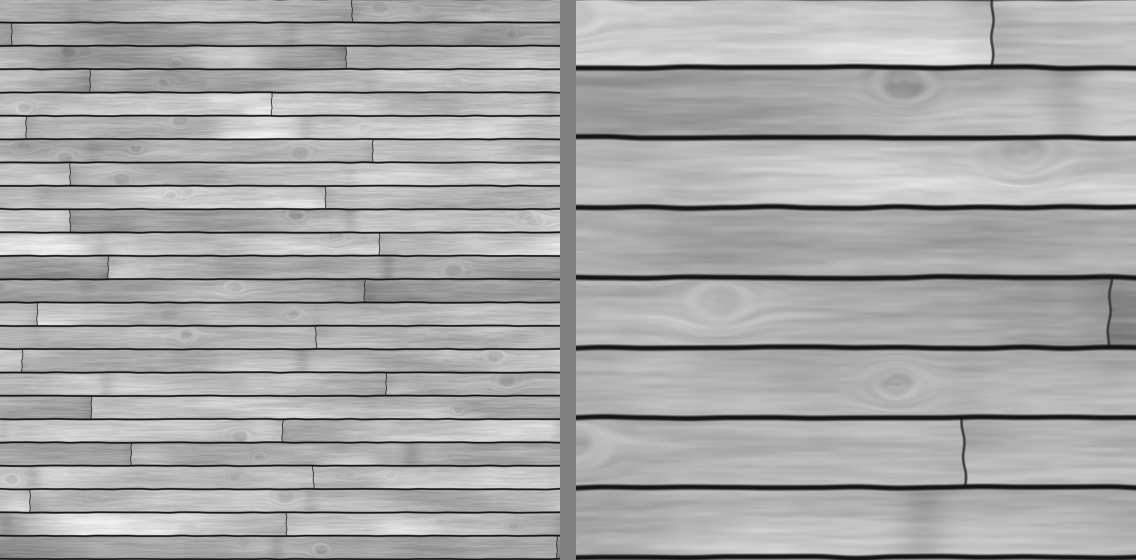
Left: the whole. Right: its middle third, enlarged.
A WebGL 2 fragment shader for this texture:

```glsl
#version 300 es
precision highp float;
// Grey wooden planks in 24 staggered rows with grain, knots, smudges and dark gaps.
uniform vec2 u_resolution;
out vec4 outColor;

const float ROWS = 24.0;
const float TAU = 6.2831853;
const vec3 GAP_COLOR = vec3(0.08);
const vec3 JOINT_COLOR = vec3(0.2);
const vec3 WOOD_DARK = vec3(0.45);
const vec3 WOOD_LIGHT = vec3(0.94);

float hash(vec2 p) {
  return fract(sin(dot(p, vec2(127.1, 311.7))) * 43758.55);
}

// Value noise that wraps after a whole number of cells.
float noise(vec2 p, vec2 period) {
  vec2 cell = floor(p);
  vec2 f = p - cell;
  f = f * f * (3.0 - 2.0 * f);
  vec2 a = mod(cell, period);
  vec2 b = mod(cell + 1.0, period);
  return mix(mix(hash(a), hash(vec2(b.x, a.y)), f.x),
             mix(hash(vec2(a.x, b.y)), hash(b), f.x), f.y);
}

// Noise within one plank, where wrapping is hidden by the joint.
float plankNoise(vec2 p, vec2 scale, float seed) {
  return noise(p * scale + vec2(seed * 17.0, seed * 41.0), vec2(4096.0));
}

// Soft-edged line coverage at a given distance.
float line(float dist, float inner, float outer, float pixel) {
  return 1.0 - smoothstep(inner - 0.25 * pixel, outer + 0.5 * pixel, dist);
}

// Position of the end joint: neighbouring rows are offset by half a length.
float jointPosition(float row) {
  return 0.5 * mod(row, 2.0) + 0.3 * hash(vec2(row, 3.7)) - 0.06;
}

// Oval growth rings; x is the tone change, y bends the nearby grain.
vec2 knot(vec2 p, vec2 center, vec2 radius, float strength) {
  vec2 q = (p - center) / radius;
  float d = length(q);
  float fade = exp(-d * d * 0.9);
  float rings = 0.022 * sin(d * 10.0) * fade;
  float core = 0.065 * exp(-d * d * 5.0);
  return vec2(rings - core, -0.45 * q.y * fade) * strength;
}

vec2 knots(vec2 p, float row) {
  vec2 total = vec2(0.0);
  for (float i = 0.0; i < 4.0; i++) {
    vec2 id = vec2(row, i * 5.3 + 9.1);
    float size = mix(0.6, 1.2, hash(id + 2.1));
    vec2 center = vec2(mix(0.05, 0.95, hash(id)), mix(0.2, 0.8, hash(id + 4.3)));
    float strength = smoothstep(0.35, 0.95, hash(id + 6.7)) * 1.3;
    total += knot(p, center, vec2(0.021, 0.34) * size, strength);
  }
  return total;
}

// Fine streaks running along the plank.
float grain(vec2 p, float seed) {
  float broad = plankNoise(p, vec2(9.0, 5.0), seed) - 0.5;
  float streak = plankNoise(p, vec2(22.0, 13.0), seed + 5.0) - 0.5;
  float fiber = plankNoise(p, vec2(70.0, 24.0), seed + 9.0) - 0.5;
  return 0.06 * broad + 0.075 * streak + 0.045 * fiber;
}

// Slow changes of brightness along the plank, with a smudge at its middle.
float plankTone(vec2 p, float row) {
  float base = 0.685 + 0.1 * (hash(vec2(row, 1.3)) - 0.5);
  float drift = 0.2 * (plankNoise(p, vec2(4.0, 0.5), row) - 0.5);
  float cloud = 0.08 * (plankNoise(p, vec2(13.0, 1.5), row + 30.0) - 0.5);
  float glow = 0.13 * smoothstep(0.72, 1.0, plankNoise(p, vec2(5.0, 0.4), row + 60.0));
  float middle = (p.x - 0.5) / 0.014;
  float smudge = mix(0.025, 0.09, hash(vec2(row, 8.9))) * exp(-middle * middle);
  float endDist = min(p.x, 1.0 - p.x) / 0.018;
  float endShade = 0.07 * hash(vec2(row, step(0.5, p.x))) * exp(-endDist * endDist);
  return base + drift + cloud + glow - smudge - endShade;
}

void main() {
  vec2 uv = gl_FragCoord.xy / u_resolution;
  float pixel = 1.0 / min(u_resolution.x, u_resolution.y);

  // Rows with slightly uneven edges.
  float wobble = noise(uv * vec2(40.0, 24.0), vec2(40.0, 24.0)) - 0.5;
  float y = fract(uv.y - 0.0015 + 0.0012 * wobble) * ROWS;
  float row = floor(y);
  float across = y - row;

  // Distance along the plank from its tilted, ragged joint.
  float tilt = 0.004 * (hash(vec2(row, 5.5)) - 0.5) * (across - 0.5);
  float ragged = 0.0006 * sin(across * TAU * 2.0 + row);
  vec2 plank = vec2(fract(uv.x - jointPosition(row) + tilt + ragged), across);

  // Wood surface.
  vec2 knotField = knots(plank, row);
  vec2 bent = plank + vec2(0.0, knotField.y);
  float tone = plankTone(plank, row) + grain(bent, row) + knotField.x;
  vec3 color = mix(WOOD_DARK, WOOD_LIGHT, clamp((tone - 0.45) / 0.49, 0.0, 1.0));

  // End joints and the gaps between rows.
  float jointDist = min(plank.x, 1.0 - plank.x);
  float gapDist = min(across, 1.0 - across) / ROWS;
  color = mix(color, JOINT_COLOR, line(jointDist, 0.0003, 0.0011, pixel) * 0.9);
  color = mix(color, GAP_COLOR, line(gapDist, 0.0006, 0.0022, pixel));
  outColor = vec4(color, 1.0);
}
```
